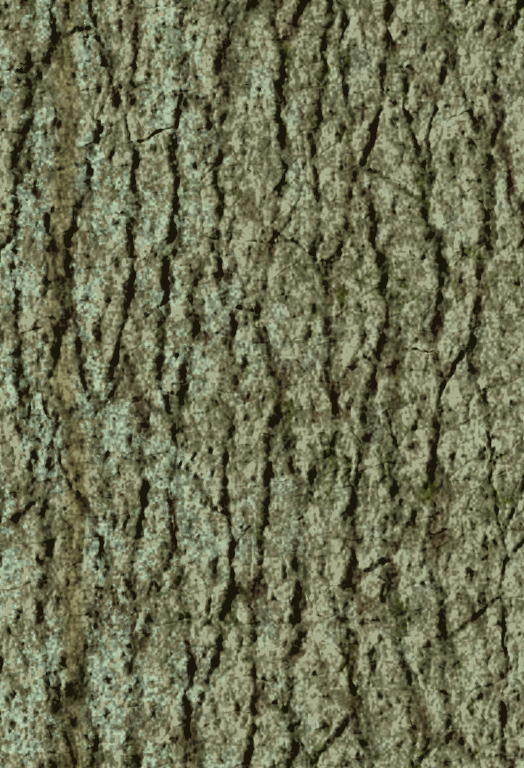
A Shadertoy shader for this texture:

```glsl
const vec2 RIDGE_SCALE = vec2(17.0, 3.4);
const vec2 STRAND_SCALE = vec2(36.0, 10.0);
const vec2 PLATE_SCALE = vec2(27.0, 36.0);
const vec2 CRUST_SCALE = vec2(78.0, 52.0);
const float GRAIN_SCALE = 290.0;
const vec2 LIGHT_DIR = vec2(-0.85, 0.53);
const float SHADOW_STEP = 0.0028;
const float SHADOW_DEPTH = 0.45;
const float RELIEF = 0.45;
const float BASE_HEIGHT = 0.23;
const float GRAIN_AMOUNT = 0.42;
const float GULLY_X = 0.088;
const float LICHEN_AMOUNT = 0.75;
const float MOSS_AMOUNT = 0.6;
const vec3 LICHEN = vec3(0.58, 0.67, 0.57);
const vec3 MOSS = vec3(0.25, 0.29, 0.06);
const vec3 RUST = vec3(0.38, 0.26, 0.16);
const vec3 OLIVE = vec3(0.36, 0.32, 0.16);
const vec3 BARK[6] = vec3[6](
    vec3(0.10, 0.09, 0.04), vec3(0.21, 0.20, 0.12), vec3(0.30, 0.30, 0.19),
    vec3(0.40, 0.40, 0.28), vec3(0.51, 0.51, 0.38), vec3(0.66, 0.68, 0.55));

vec2 hash2(vec2 p) {
    vec3 h = fract(p.xyx * vec3(0.1031, 0.1030, 0.0973));
    h += dot(h, h.yzx + 33.33);
    return fract((h.xx + h.yz) * h.zy);
}

// Offset to the nearest cell centre
vec2 nearest(vec2 p) {
    vec2 base = floor(p), f = fract(p), best = vec2(8.0);
    for (int k = 0; k < 9; k++) {
        vec2 o = vec2(k % 3 - 1, k / 3 - 1);
        vec2 r = o + hash2(base + o + 50.0) - f;
        if (dot(r, r) < dot(best, best)) best = r;
    }
    return best;
}

// Canvas distance to a cell border; level borders count as thinner
float border(vec2 p, vec2 scale, float levelWidth) {
    p *= scale;
    vec2 a = nearest(p), base = floor(p), f = fract(p);
    float d = 1.0;
    for (int k = 0; k < 9; k++) {
        vec2 o = vec2(k % 3 - 1, k / 3 - 1);
        vec2 b = o + hash2(base + o + 50.0) - f;
        vec2 n = (b - a) * scale;
        float len = length(n);
        if (len > 0.01)
            d = min(d, 0.5 * (dot(b, b) - dot(a, a)) / (len * mix(levelWidth, 1.0, abs(n.x) / len)));
    }
    return d;
}

float noise(vec2 p) {
    vec2 i = floor(p) + 50.0, f = fract(p), e = vec2(0.0, 1.0);
    f *= f * (3.0 - 2.0 * f);
    return mix(mix(hash2(i).x, hash2(i + e.yx).x, f.x),
               mix(hash2(i + e.xy).x, hash2(i + e.yy).x, f.x), f.y);
}

// Crumbly detail, centred on zero
float crumble(vec2 p) {
    float sum = 0.0, amp = 0.5;
    for (int i = 0; i < 3; i++) {
        sum += amp * (noise(p) - 0.5);
        p = mat2(0.96, 0.28, -0.28, 0.96) * p * 1.9 + 5.3;
        amp *= 0.78;
    }
    return sum;
}

// Layered sines bend straight cell borders into ragged fissures
vec2 warp(vec2 p) {
    float freq = 11.0, amp = 0.007;
    for (int i = 0; i < 5; i++) {
        float phase = 1.7 * float(i);
        p.x += amp * sin(p.y * freq + phase + 2.0 * sin(p.x * freq * 0.7));
        p.y += 0.8 * amp * sin(p.x * freq * 1.3 + phase * 2.1);
        freq *= 2.0;
        amp *= 0.62;
    }
    return p;
}

// Soft irregular blotches, roughly 0 to 1
float blotch(vec2 p) {
    return 1.0 - 0.65 * length(nearest(p)) - 0.35 * length(nearest(p * 2.3 + 9.0));
}

float gully(vec2 p) {
    float x = GULLY_X + 0.012 * sin(p.y * 7.0) + 0.006 * sin(p.y * 17.0 + 1.0);
    return 1.0 - smoothstep(0.002, 0.026, abs(p.x - x));
}

// Ridges, strands, cross cracks and crust
float barkHeight(vec2 p) {
    float crust = crumble(p * CRUST_SCALE);
    vec2 q = warp(p) + vec2(0.010, 0.006) * crust;
    float gap = mix(0.006, 0.020, noise(p * vec2(14.0, 6.0)));
    float ridge = smoothstep(0.0, gap, border(q, RIDGE_SCALE, 0.25));
    float strand = smoothstep(0.0, 0.007, border(q + 0.3, STRAND_SCALE, 0.3));
    float plate = smoothstep(0.0, 0.003, border(q + 0.7, PLATE_SCALE, 0.8));
    return BASE_HEIGHT + 0.36 * ridge + 0.15 * strand + 0.08 * plate + 0.75 * crust - 0.12 * gully(p);
}

void mainImage(out vec4 fragColor, in vec2 fragCoord) {
    vec2 p = fragCoord / iResolution.y;
    float height = barkHeight(p), slope = 0.0, blocked = 0.0;
    // Slope lighting and shadows cast by neighbouring ridges
    for (int i = 1; i <= 4; i++) {
        float reach = float(i) * SHADOW_STEP;
        float rise = barkHeight(p + LIGHT_DIR * reach) - height;
        if (i == 1) slope = -rise;
        blocked = max(blocked, rise - reach * 9.0);
    }
    float shadow = smoothstep(0.08, 0.40, blocked);
    float grain = noise(p * GRAIN_SCALE) - 0.5, speckle = crumble(p * 120.0 + 40.0);
    float tone = clamp(height + RELIEF * slope + GRAIN_AMOUNT * grain - SHADOW_DEPTH * shadow, 0.0, 1.0);
    int step5 = min(int(tone * 5.0), 4);
    vec3 colour = mix(BARK[step5], BARK[step5 + 1], tone * 5.0 - float(step5));
    float shade = 0.3 + 1.1 * tone;
    // Rusty inner bark and the olive gully
    float rust = smoothstep(0.60, 0.85, blotch(p * vec2(18.0, 6.0) + 31.0) + 0.6 * speckle);
    colour = mix(colour, RUST * shade, 0.5 * rust * (1.0 - smoothstep(0.4, 0.75, height)));
    colour = mix(colour, OLIVE * shade, 0.45 * gully(p));
    // Flaky lichen, densest on the left
    float leftness = 1.0 - smoothstep(0.1, 0.75, p.x * iResolution.y / iResolution.x);
    float lichen = smoothstep(0.68, 0.82, blotch(p * vec2(13.0, 9.0) + 3.0) + 0.1 * leftness + 0.9 * speckle);
    lichen *= smoothstep(0.3, 0.6, height) * (1.0 - shadow) * mix(0.35, 1.0, leftness) * (1.0 - 0.8 * gully(p));
    colour = mix(colour, LICHEN * (0.5 + 0.45 * shade + 0.4 * grain), LICHEN_AMOUNT * lichen);
    // Sparse moss in the hollows, mostly on the right
    float moss = smoothstep(0.74, 0.92, blotch(p * vec2(14.0, 8.0) + 17.0) + 0.8 * speckle);
    moss *= (1.0 - 0.7 * leftness) * (1.0 - smoothstep(0.5, 0.85, height));
    colour = mix(colour, MOSS * shade, MOSS_AMOUNT * moss);
    fragColor = vec4(clamp(colour, 0.0, 1.0), 1.0);
}
```
